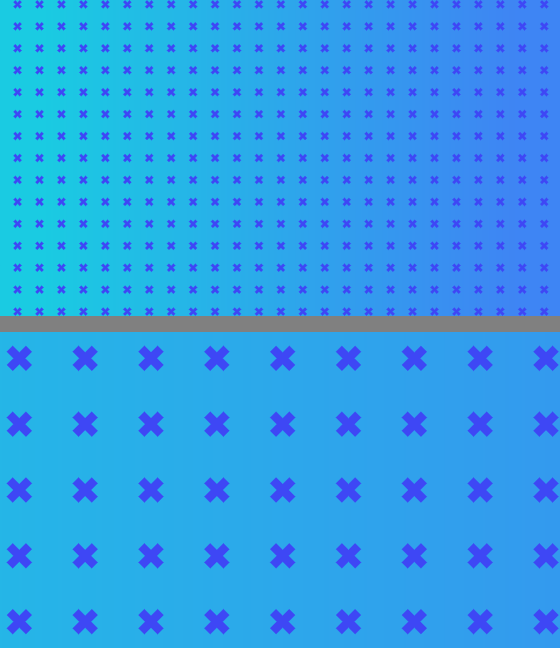
Top, the full canvas; bottom, a detail of the centre.
Write a WebGL 2 fragment shader that draws this pattern.

```glsl
#version 300 es
precision highp float;

uniform vec2 u_resolution;
out vec4 fragColor;

// Lengths are fractions of the canvas height
const float ROWS = 14.4;                    // cells per canvas height
const float CELL = 1.0 / ROWS;
const vec2 FIRST_CROSS = vec2(0.8, 0.2) * CELL;
const float ARM_LENGTH = 0.207 * CELL;      // centre to arm tip
const float ARM_HALF_WIDTH = 0.065 * CELL;

// Gradient ends, as fractions of the canvas width
const float GRADIENT_START = 0.08;
const float GRADIENT_END = 0.92;

const vec3 CYAN = vec3(0.102, 0.795, 0.885);
const vec3 BLUE = vec3(0.245, 0.520, 0.955);
const vec3 INDIGO = vec3(0.242, 0.280, 0.960);

// Distance to a cross with square-ended diagonal arms
float diagonalCross(vec2 p) {
    vec2 q = abs(vec2(p.x + p.y, p.x - p.y)) * sqrt(0.5);
    if (q.y > q.x) q = q.yx;
    return max(q.x - ARM_LENGTH, q.y - ARM_HALF_WIDTH);
}

void main() {
    vec2 uv = gl_FragCoord.xy / u_resolution.y;
    float pixel = 1.0 / u_resolution.y;

    // Horizontal gradient, flat at both ends
    float across = gl_FragCoord.x / u_resolution.x;
    float blend = (across - GRADIENT_START) / (GRADIENT_END - GRADIENT_START);
    vec3 color = mix(CYAN, BLUE, clamp(blend, 0.0, 1.0));

    // Square lattice of crosses
    vec2 local = (fract((uv - FIRST_CROSS) / CELL + 0.5) - 0.5) * CELL;
    float coverage = clamp(0.5 - diagonalCross(local) / pixel, 0.0, 1.0);
    color = mix(color, INDIGO, coverage);

    fragColor = vec4(color, 1.0);
}
```
